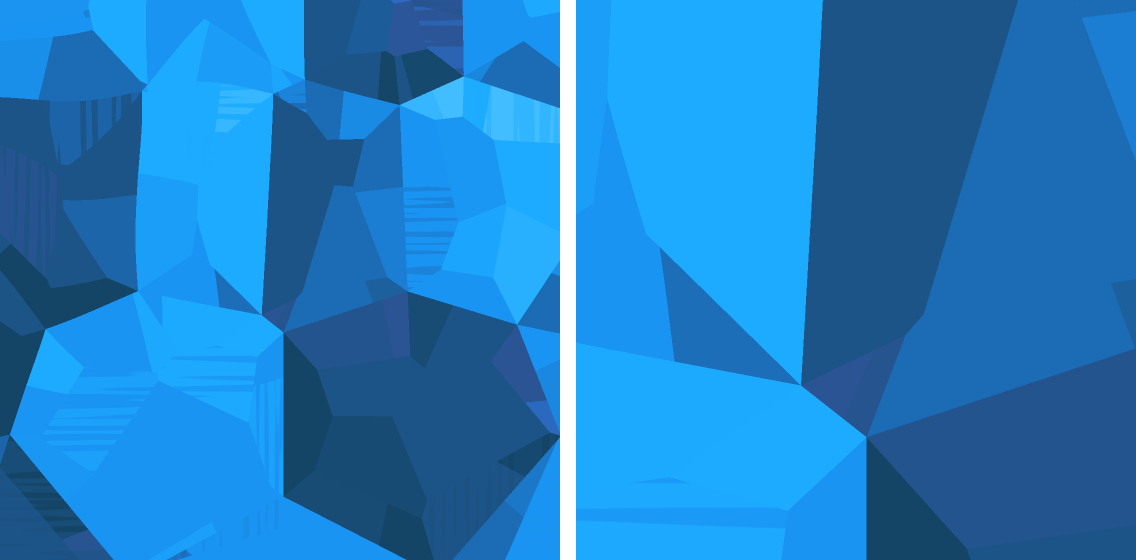
Left: the whole. Right: its middle third, enlarged.
Write a Shadertoy shader that draws this background.

```glsl
// Large faceted blue gems, light against dark, with faint brushed streaks.
#define JITTER 0.012     // scatter of the gem centres
#define CROWN 0.115      // height of the inner facets
#define TILT 0.38        // slope of the inner facets
#define LIGHT_DIR vec2(0.35, 0.94)
#define LIGHT 0.11       // tone change by facet direction
#define VARIETY 0.25     // random tone change per facet
#define SPLIT 0.09       // tone change between halves of a rim facet
#define STREAK 0.05      // tone change of the streaks
#define STREAK_RATE 90.0 // streaks across the canvas
#define BEND 0.05        // curvature of edges in the upper left
#define SAMPLES 2        // antialiasing grid side

const int COLUMNS = 4;
const int SITES = 16;
const int CROWN_FACETS = 3;

// Tone of each gem by row, from 0 (lightest) to 1 (darkest).
const vec4 ROW_TONE[4] = vec4[4](
    vec4(0.88, 0.42, 0.56, 0.54), vec4(0.97, 0.37, 0.87, 0.44),
    vec4(0.83, 0.33, 0.67, 0.24), vec4(0.41, 0.25, 0.68, 0.40));

const vec3 RAMP[6] = vec3[6](
    vec3(0.26, 0.74, 1.00), vec3(0.11, 0.67, 1.00), vec3(0.10, 0.58, 0.95),
    vec3(0.11, 0.42, 0.71), vec3(0.11, 0.33, 0.53), vec3(0.08, 0.27, 0.40));

vec2 hash2(vec2 p) {
    vec3 q = fract(p.xyx * vec3(0.1031, 0.1030, 0.0973));
    q += dot(q, q.yzx + 33.33);
    return fract((q.xx + q.yz) * q.zy);
}

float gradientNoise(vec2 p) {
    vec2 cell = floor(p), f = fract(p);
    vec2 u = f * f * f * (f * (f * 6.0 - 15.0) + 10.0);
    vec4 corner;
    for (int i = 0; i < 4; i++) {
        vec2 o = vec2(i & 1, i >> 1);
        corner[i] = dot(hash2(cell + o) * 2.0 - 1.0, f - o);
    }
    return mix(mix(corner.x, corner.y, u.x), mix(corner.z, corner.w, u.x), u.y);
}

// Four rows of gem centres, wide below and narrow above; the outer
// centres of the lower rows are raised so that the wide gems are hexagons.
vec2 siteAt(int i) {
    int row = i / COLUMNS, column = i % COLUMNS;
    float start = vec4(-0.08, -0.16, 0.12, 0.10)[row];
    float pitch = vec4(0.58, 0.443, 0.24, 0.29)[row];
    float height = vec4(-0.16, 0.26, 0.66, 1.01)[row];
    float raised = row == 0 ? 0.12 * float(column != 1)
                 : row == 1 ? 0.17 * float(column % 3 == 0) : 0.0;
    vec2 jitter = hash2(vec2(i, 17)) * 2.0 - 1.0;
    return vec2(start + pitch * float(column), height + raised) + JITTER * jitter;
}

vec3 rampColour(float tone) {
    float x = clamp(tone, 0.0, 1.0) * 5.0;
    int i = int(min(floor(x), 4.0));
    return mix(RAMP[i], RAMP[i + 1], smoothstep(0.25, 0.75, x - float(i)));
}

vec3 gemColour(vec2 p) {
    vec2 bend = vec2(gradientNoise(p * 3.0), gradientNoise(p * 3.0 + 7.3));
    vec2 straight = p;
    p += BEND * smoothstep(0.1, 0.6, p.y - p.x) * bend;

    // Gem that holds this point
    int gem = 0;
    float nearest = 1e9;
    for (int i = 0; i < SITES; i++) {
        float d = distance(p, siteAt(i));
        if (d < nearest) { nearest = d; gem = i; }
    }
    vec2 centre = siteAt(gem);

    // The lowest plane over the point is its facet
    float lowest = 1e9;
    vec2 facing = vec2(0.0), facet = vec2(0.0);
    bool rim = false;
    for (int k = 0; k < SITES + CROWN_FACETS; k++) {
        vec2 id = vec2(gem + 3, k + 41);
        vec2 rnd = hash2(id), dir;
        float plane;
        if (k < SITES) {
            if (k == gem) continue;
            vec2 other = siteAt(k);
            dir = normalize(other - centre);
            plane = dot(0.5 * (centre + other) - p, dir) * mix(0.8, 1.2, rnd.x);
        } else {
            float angle = 6.2832 * float(k - SITES) / float(CROWN_FACETS)
                        + float(gem) * 1.7 + rnd.x;
            dir = vec2(cos(angle), sin(angle));
            plane = CROWN * mix(0.8, 1.2, rnd.y) - TILT * dot(dir, p - centre);
            dir *= 0.4;
        }
        if (plane < lowest) {
            lowest = plane; facing = dir; facet = id; rim = k < SITES;
        }
    }

    // Flat facet tone, rim facets split along a ray from the centre
    vec2 rnd = hash2(facet + 90.0), extra = hash2(facet + 200.0);
    float tone = ROW_TONE[gem / COLUMNS][gem % COLUMNS];
    tone += VARIETY * (rnd.x - 0.5) - LIGHT * dot(facing, LIGHT_DIR);
    vec2 ray = facing + (extra.y - 0.5) * 0.7 * vec2(-facing.y, facing.x);
    float side = dot(p - centre, vec2(-ray.y, ray.x));
    if (rim) tone += SPLIT * (step(0.0, side) - 0.5);

    // Fine upright or level streaks on some facets
    vec2 across = extra.y < 0.6 ? straight.yx : straight;
    float grain = gradientNoise(across * vec2(STREAK_RATE, 3.0) + 20.0);
    tone += STREAK * step(0.8, rnd.y) * smoothstep(0.05, 0.12, grain);

    // Violet cast on some of the middle tones
    float violet = smoothstep(0.5, 0.65, tone) * smoothstep(0.9, 0.78, tone);
    return rampColour(tone) + violet * step(0.6, extra.x) * vec3(0.06, 0.0, 0.05);
}

void mainImage(out vec4 fragColor, in vec2 fragCoord) {
    vec3 sum = vec3(0.0);
    for (int i = 0; i < SAMPLES * SAMPLES; i++) {
        vec2 offset = (vec2(i % SAMPLES, i / SAMPLES) + 0.5) / float(SAMPLES) - 0.5;
        sum += gemColour((fragCoord + offset) / iResolution.y);
    }
    fragColor = vec4(sum / float(SAMPLES * SAMPLES), 1.0);
}
```
